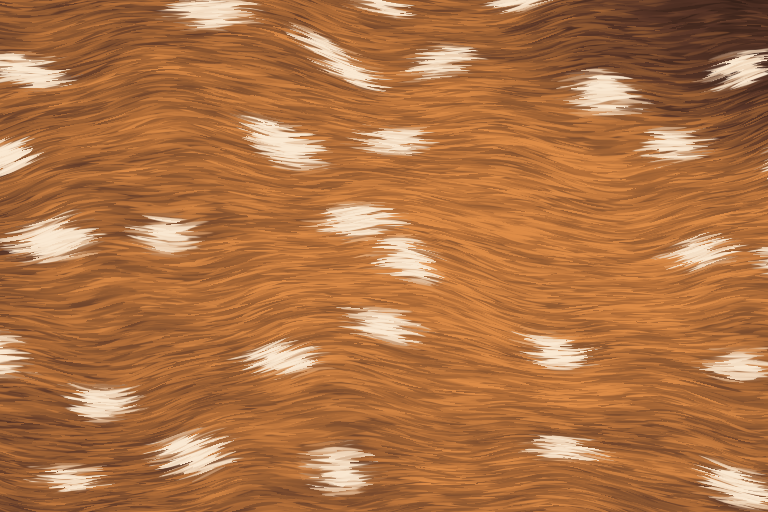
Write a WebGL 1 fragment shader that draws this texture.

```glsl
precision highp float;

uniform vec2 u_resolution;

#define HAIR_LENGTH 0.062
#define HAIR_GAP 0.0105
#define HAIR_WIDTH 0.0028
#define HAIR_SPREAD 0.24
#define TONE_SPREAD 0.62
#define CLUMP_DEPTH 0.30
#define SPOT_CELL vec2(0.25, 0.2)
#define SPOT_SIZE vec2(0.074, 0.043)
#define SPOT_SHARE 0.92
#define FLOW_BEND 1.0

const vec3 UMBER = vec3(0.35, 0.21, 0.155);
const vec3 BROWN = vec3(0.55, 0.34, 0.19);
const vec3 RUSSET = vec3(0.70, 0.43, 0.22);
const vec3 AMBER = vec3(0.87, 0.55, 0.28);
const vec3 PALE = vec3(0.82, 0.62, 0.45);
const vec3 IVORY = vec3(0.98, 0.91, 0.82);

vec3 hash3(vec2 id, float seed) {
  vec3 k = vec3(dot(id, vec2(127.1, 311.7)), dot(id, vec2(269.5, 183.3)), dot(id, vec2(113.5, 71.9)));
  return fract(sin(k + seed * 17.3) * 43758.55);
}

float valueNoise(vec2 p) {
  vec2 i = floor(p), f = fract(p);
  f = f * f * (3.0 - 2.0 * f);
  float low = mix(hash3(i, 3.0).x, hash3(i + vec2(1.0, 0.0), 3.0).x, f.x);
  float high = mix(hash3(i + vec2(0.0, 1.0), 3.0).x, hash3(i + 1.0, 3.0).x, f.x);
  return mix(low, high, f.y);
}

// Bends space so that level lines follow the lie of the coat
vec2 flow(vec2 p) {
  float bend = 0.034 * sin(4.6 * p.x + 3.0 * p.y + 0.6)
             + 0.017 * sin(9.0 * p.x - 7.0 * p.y + 1.0)
             + 0.006 * sin(21.0 * p.x + 13.0 * p.y);
  return p + vec2(0.0, FLOW_BEND * bend);
}

// Strength of the nearest pale spot, 0 to 1
float spots(vec2 q) {
  float strength = 0.0;
  float row = floor(q.y / SPOT_CELL.y);
  for (int j = -1; j <= 1; j++) {
    for (int i = -1; i <= 1; i++) {
      float y = row + float(j);
      float stagger = 0.5 * mod(y, 2.0);
      vec2 id = vec2(floor(q.x / SPOT_CELL.x - stagger) + float(i), y);
      vec3 h = hash3(id, 1.0), g = hash3(id, 2.0);
      vec2 d = q - (id + vec2(stagger, 0.0) + 0.5 + 0.68 * (h.xy - 0.5)) * SPOT_CELL;
      d.y += d.x * (h.z - 0.3) * 0.7;
      float r = length(d / (SPOT_SIZE * mix(vec2(0.7), vec2(1.2), g.xy)));
      float spot = (1.0 - smoothstep(0.45, 1.15, r)) * mix(0.7, 1.0, h.z);
      strength = max(strength, spot * step(g.z, SPOT_SHARE));
    }
  }
  return strength;
}

// Best covering hair of a layer: centre, random tone, coverage
vec4 hairLayer(vec2 q, vec2 cell, float width, float seed) {
  vec4 best = vec4(q, 0.5, 0.0);
  float soft = 0.8 / u_resolution.y;
  for (int j = -1; j <= 1; j++) {
    for (int i = -1; i <= 1; i++) {
      vec2 id = floor(q / cell) + vec2(float(i), float(j));
      vec3 h = hash3(id, seed);
      vec2 centre = (id + h.xy) * cell;
      vec2 d = q - centre;
      float along = d.x / (0.8 * cell.x);
      float across = abs(d.y - (h.z - 0.5) * HAIR_SPREAD * d.x);
      float w = width * max(1.0 - along * along, 0.0);
      float cover = 1.0 - smoothstep(w - soft, w + soft, across);
      cover *= 1.0 - smoothstep(0.8, 1.0, abs(along));
      if (cover > best.w) best = vec4(centre, fract(h.z * 17.0 + h.x * 5.0), cover);
    }
  }
  return best;
}

vec3 furColour(float tone) {
  vec3 c = mix(UMBER, BROWN, clamp(tone * 3.0, 0.0, 1.0));
  c = mix(c, RUSSET, clamp(tone * 3.0 - 1.0, 0.0, 1.0));
  c = mix(c, AMBER, clamp(tone * 3.0 - 2.0, 0.0, 1.0));
  return c * (1.0 + 0.7 * clamp(tone, -0.6, 0.0));
}

// Broad light: warm centre right, dim rim, dark upper right corner
float lighting(vec2 uv) {
  float warm = exp(-4.5 * dot(uv - vec2(0.72, 0.52), uv - vec2(0.72, 0.52)));
  float rim = dot(uv - 0.5, uv - 0.5);
  float corner = 1.0 - smoothstep(0.05, 0.42, length((uv - vec2(1.0, 0.93)) * vec2(0.9, 1.3)));
  return 0.53 + 0.30 * warm - 0.28 * rim - 0.65 * corner;
}

void main() {
  vec2 uv = gl_FragCoord.xy / u_resolution;
  vec2 q = flow(gl_FragCoord.xy / u_resolution.y);
  float clump = valueNoise(q * vec2(7.0, 38.0)) + 0.6 * valueNoise(q * vec2(19.0, 90.0) + 7.0) - 0.8;
  float light = lighting(uv) + CLUMP_DEPTH * clump;

  // Shaded undercoat, then hairs tinted by the colour at their centre
  vec3 colour = mix(furColour(light - 0.32), PALE, spots(q));
  for (int n = 0; n < 5; n++) {
    float layer = float(n);
    float scale = 1.3 - 0.11 * layer;
    vec4 hair = hairLayer(q, vec2(HAIR_LENGTH, HAIR_GAP) * scale, HAIR_WIDTH * scale, layer + 5.0);
    float white = spots(hair.xy);
    vec3 fur = furColour(light + (hair.z - 0.5) * TONE_SPREAD);
    vec3 spotted = mix(PALE, IVORY, clamp(1.1 * white + 0.5 * hair.z - 0.15, 0.0, 1.0));
    vec3 tint = mix(fur, spotted, smoothstep(0.15, 0.55, white + 0.3 * (hair.z - 0.5)));
    colour = mix(colour, tint, 0.9 * hair.w);
  }
  gl_FragColor = vec4(colour, 1.0);
}
```
